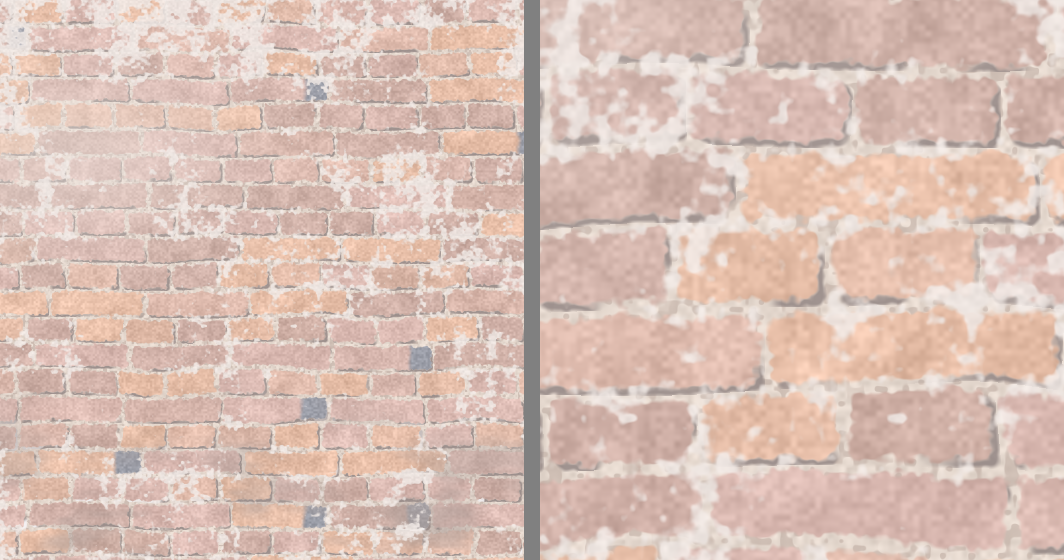
Left: the whole. Right: its middle third, enlarged.
Reproduce this texture procedurally as a WebGL 2 fragment shader.

```glsl
#version 300 es
precision highp float;

uniform vec2 u_resolution;
out vec4 fragColor;

// Layout, in units of one course height
const float COURSES = 21.1;
const float COURSE_SHIFT = 0.08;
const float HEADER_LENGTH = 1.9;
const float STRETCHER_LENGTH = 3.8;
const float JOINT_JITTER = 0.09;
const float MORTAR_HALF = 0.085;
const float CORNER = 0.13;
const vec2 SHADOW_SHIFT = vec2(0.07, 0.08);

// Wear
const float GREY_CHANCE = 0.09;
const float WASH_LEVEL = 0.68;
const float SOOT = 0.55;
const float GRAIN = 0.10;

// Colours
const vec3 ROSE = vec3(0.86, 0.73, 0.70);
const vec3 ORANGE = vec3(0.91, 0.75, 0.66);
const vec3 BROWN = vec3(0.79, 0.67, 0.63);
const vec3 SLATE = vec3(0.61, 0.62, 0.66);
const vec3 MORTAR = vec3(0.90, 0.85, 0.81);
const vec3 GRIT = vec3(0.76, 0.69, 0.65);
const vec3 GAP = vec3(0.59, 0.54, 0.53);
const vec3 WASH = vec3(0.94, 0.91, 0.895);
const vec3 SOOT_TINT = vec3(0.68, 0.62, 0.60);
const vec3 CHALK = vec3(0.96, 0.95, 0.96);

float hash(vec2 p) {
    return fract(sin(dot(p, vec2(127.1, 311.7))) * 43758.5453);
}

float noise(vec2 p) {
    vec2 i = floor(p), f = fract(p);
    f = f * f * (3.0 - 2.0 * f);
    return mix(mix(hash(i), hash(i + vec2(1, 0)), f.x),
               mix(hash(i + vec2(0, 1)), hash(i + vec2(1, 1)), f.x), f.y);
}

float fbm(vec2 p) {
    float sum = 0.0, amp = 0.5;
    for (int k = 0; k < 4; k++) {
        sum += amp * noise(p);
        p = p * 2.03 + 17.3;
        amp *= 0.5;
    }
    return sum / 0.9375;
}

float roundedBox(vec2 p, vec2 halfSize) {
    vec2 e = abs(p) - halfSize + CORNER;
    return length(max(e, 0.0)) + min(max(e.x, e.y), 0.0) - CORNER;
}

// Position of a vertical joint within its course, in brick lengths
float jointAt(float index, float course) {
    return index + JOINT_JITTER * hash(vec2(index, course + 40.0));
}

void main() {
    vec2 p = gl_FragCoord.xy / u_resolution.y;
    float soften = max(COURSES / u_resolution.y, 0.035);

    // Courses count downward and bow slightly
    vec2 q = vec2(p.x, 1.0 - p.y) * COURSES + vec2(0.0, COURSE_SHIFT);
    vec2 wall = q + 0.2 * (vec2(noise(q * 0.6), noise(q * 0.5 + 31.0)) - 0.5);
    float course = floor(wall.y);
    bool isHeader = mod(course, 2.0) < 0.5;
    float brickLength = isHeader ? HEADER_LENGTH : STRETCHER_LENGTH;

    // Find the brick between two jittered joints
    float u = wall.x / brickLength - 0.15 - 0.3 * hash(vec2(course, 7.0));
    float index = floor(u);
    if (u < jointAt(index, course)) index -= 1.0;
    float left = jointAt(index, course), right = jointAt(index + 1.0, course);
    vec2 id = vec2(index, course);
    vec2 local = vec2((u - 0.5 * (left + right)) * brickLength, fract(wall.y) - 0.5);
    vec2 halfSize = vec2(0.5 * (right - left) * brickLength, 0.5) - MORTAR_HALF;

    // Ragged brick outline and the dark gap beside and below it
    float rough = 0.11 * (noise(q * 5.0) - 0.5) + 0.09 * (noise(q * 12.0) - 0.5);
    float edge = roundedBox(local, halfSize) + rough;
    float brick = 1.0 - smoothstep(-soften, soften, edge);
    float shade = 1.0 - smoothstep(-soften, soften, roundedBox(local - SHADOW_SHIFT, halfSize) + 0.4 * rough);
    float gap = shade * (1.0 - brick) * smoothstep(0.36, 0.56, noise(q * 1.3 + 60.0));

    // Brick tint, with an occasional slate-grey end
    float grain = noise(q * 13.0) - 0.5;
    float blotch = fbm(q * 1.6 + 9.0);
    vec3 face = mix(ROSE, BROWN, 0.75 * smoothstep(0.35, 0.95, hash(id + 3.0)));
    face = mix(face, ORANGE, smoothstep(0.55, 0.85, hash(id + 11.0)));
    face += 0.16 * (blotch - 0.5) + GRAIN * grain;
    float greyEnd = smoothstep(0.48, 0.54, local.x / brickLength + 0.25 + 0.1 * (blotch - 0.5));
    if (!isHeader && hash(id + 23.0) < GREY_CHANCE)
        face = mix(face, SLATE + 0.12 * grain, greyEnd);

    // Gritty mortar
    float speckle = smoothstep(0.58, 0.8, noise(q * 11.0 + 5.0));
    vec3 color = mix(MORTAR + GRAIN * grain, GRIT, 0.65 * speckle);
    color = mix(color, face, brick);

    // Soot over the lower courses
    float low = 1.0 - smoothstep(0.08, 0.36, p.y);
    color = mix(color, SOOT_TINT, SOOT * low * smoothstep(0.42, 0.72, fbm(q * vec2(0.3, 0.7) + 80.0)));

    // Gaps, some filled with chalk near the ground
    float chalk = low * smoothstep(0.62, 0.7, noise(q * 0.9 + 14.0));
    color = mix(color, mix(GAP, CHALK, chalk), 0.9 * gap);

    // Flaking whitewash, thickest along the top and at the left
    vec2 fromLeft = (p - vec2(0.0, 0.63)) / vec2(0.26, 0.13);
    float level = WASH_LEVEL - 0.16 * smoothstep(0.68, 1.0, p.y) - 0.15 * exp(-dot(fromLeft, fromLeft));
    float flakes = 0.6 * fbm(q * 0.45 + 2.0) + 0.4 * fbm(q * 2.6 + 50.0);
    flakes += 0.22 * (noise(q * 8.0 + 21.0) - 0.5) + 0.07 * smoothstep(-0.16, 0.0, edge);
    float wash = smoothstep(level - 0.06, level + 0.06, flakes);
    color = mix(color, WASH + 0.06 * grain, 0.88 * wash);

    // Pale haze
    vec2 fromHaze = (p - vec2(0.12, 0.72)) / vec2(0.3, 0.16);
    color = mix(color, WASH, 0.4 * exp(-dot(fromHaze, fromHaze)));
    fragColor = vec4(clamp(color, 0.0, 1.0), 1.0);
}
```
